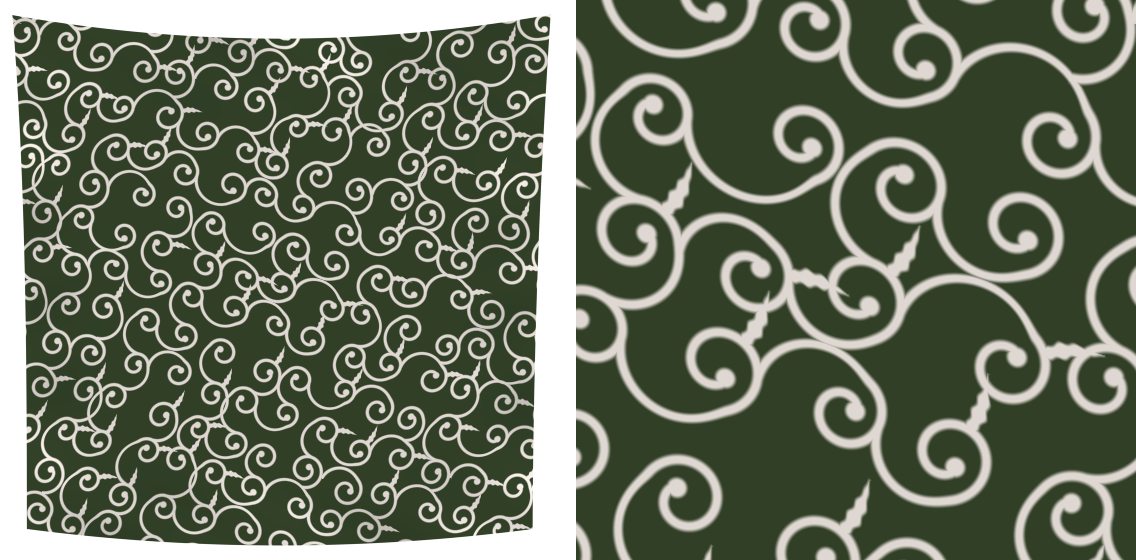
Left, the full canvas; right, a detail of the centre.
Write a three.js fragment shader that draws this pattern.

```glsl
varying vec2 vUv;

#define CELLS 13.7
#define TILT 0.32
#define JITTER 0.30
#define CURL_SIZE 0.42
#define SHRINK 0.08
#define CURL_END 8.7
#define LINE_HALF 0.040
#define BUD_RADIUS 0.080
#define LEAF_SHARE 0.42
#define LEAF_LENGTH 0.46
#define SOFT 0.022

const float TAU = 6.28319;
const vec3 GREEN = vec3(0.188, 0.247, 0.150);
const vec3 CREAM = vec3(0.875, 0.845, 0.822);

float hash(vec2 id, float salt) {
  return fract(sin(dot(id, vec2(127.1, 311.7)) + salt * 74.7) * 43758.5);
}

// Each cell grows from its left or lower neighbour; neighbours turn opposite ways.
vec2 centreOf(vec2 id) {
  return id + 0.5 + JITTER * (vec2(hash(id, 1.0), hash(id, 2.0)) - 0.5);
}
vec2 parentOf(vec2 id) {
  return id - (hash(id, 3.0) < 0.5 ? vec2(1.0, 0.0) : vec2(0.0, 1.0));
}
float spinOf(vec2 id) { return 1.0 - 2.0 * mod(id.x + id.y, 2.0); }
float sizeOf(vec2 id) { return CURL_SIZE * (0.88 + 0.22 * hash(id, 4.0)); }
float angleOf(vec2 v) { return atan(v.y, v.x); }

// Angle travelled along a curl from its root to a given direction.
float travel(vec2 id, vec2 dir) {
  vec2 root = centreOf(parentOf(id)) - centreOf(id);
  return mod(spinOf(id) * (angleOf(dir) - angleOf(root)), TAU);
}

// A wide sweeping arm that settles into a tightening spiral.
float curlRadius(float u, float size, float start) {
  return mix(start, size * (1.0 - SHRINK * u), smoothstep(0.0, 2.0, u));
}

// Root radius at which the arm just touches the parent curl.
float startRadius(vec2 id) {
  vec2 parent = parentOf(id);
  vec2 link = centreOf(id) - centreOf(parent);
  float guess = length(centreOf(parentOf(parent)) - centreOf(parent)) - 0.33;
  return length(link) - curlRadius(travel(parent, link), sizeOf(parent), guess);
}

// Curved leaf with a rippled edge, pointed at its far end.
float leafDistance(vec2 p, float spin) {
  float t = clamp(p.x / LEAF_LENGTH, 0.0, 1.0);
  float bend = spin * 0.16 * t * t;
  float width = 0.075 * pow(1.0 - t, 0.6) * (0.55 + 0.65 * sin(3.0 * t));
  width *= 1.0 + 0.18 * sin(24.0 * t);
  float beyond = max(-p.x, p.x - LEAF_LENGTH);
  return max(abs(p.y - bend) - width, beyond);
}

float vineDistance(vec2 p) {
  vec2 home = floor(p);
  float d = 1.0;
  for (int j = -1; j <= 1; j++) {
    for (int i = -1; i <= 1; i++) {
      vec2 id = home + vec2(float(i), float(j));
      vec2 q = p - centreOf(id);
      float spin = spinOf(id), size = sizeOf(id), start = startRadius(id);
      float tip = CURL_END + 0.8 * (hash(id, 5.0) - 0.5);

      // Spiral arm, one pass for each turn
      float u = travel(id, q);
      for (int k = 0; k < 2; k++) {
        if (u < tip) d = min(d, abs(length(q) - curlRadius(u, size, start)) - LINE_HALF);
        u += TAU;
      }

      // Round bud at the inner end
      float root = angleOf(centreOf(parentOf(id)) - centreOf(id));
      float a = root + spin * tip;
      vec2 bud = vec2(cos(a), sin(a)) * (curlRadius(tip, size, start) - 0.02);
      d = min(d, length(q - bud) - BUD_RADIUS);

      // Leaf in the gap to the upper right
      if (hash(id, 6.0) < LEAF_SHARE) {
        a = 0.785 + spin * (0.15 + 0.3 * hash(id, 7.0));
        vec2 dir = vec2(cos(a), sin(a));
        float foot = curlRadius(travel(id, dir), size, start);
        vec2 local = vec2(dot(q, dir) - foot, dir.x * q.y - dir.y * q.x);
        d = min(d, leafDistance(local, spin));
      }
    }
  }
  return d;
}

// Signed distance to the hanging cloth, with sagging top and flared corners.
float clothDistance(vec2 p) {
  float x2 = (2.0 * p.x - 1.0) * (2.0 * p.x - 1.0);
  float top = 0.931 + 0.046 * x2;
  float bottom = 0.026 + 0.036 * x2;
  float left = 0.048 - 0.028 * p.y * p.y * p.y;
  float right = 0.951 + 0.034 * p.y * p.y;
  return max(max(p.y - top, bottom - p.y), max(left - p.x, p.x - right));
}

void main() {
  // Gently warped, tilted lattice
  vec2 p = vUv + 0.007 * sin(vUv.yx * vec2(11.0, 9.0) + vec2(0.6, 2.1));
  float c = cos(TILT), s = sin(TILT);
  p = mat2(c, s, -s, c) * p * CELLS + 20.0;
  float ink = 1.0 - smoothstep(-SOFT, SOFT, vineDistance(p));

  // Soft folds, strongest near the rim
  float edge = clothDistance(vUv);
  float rim = smoothstep(-0.2, 0.0, edge);
  float fold = sin(19.0 * vUv.x + 3.0 * sin(7.0 * vUv.y)) * sin(23.0 * vUv.y + 5.0 * vUv.x);
  vec3 cream = CREAM * (1.0 + 0.13 * rim * fold);
  vec3 green = GREEN * (1.0 + 0.05 * rim * fold);

  vec3 colour = mix(green, cream, ink);
  colour = mix(colour, vec3(1.0), smoothstep(-0.0012, 0.0012, edge));
  gl_FragColor = vec4(colour, 1.0);
}
```
